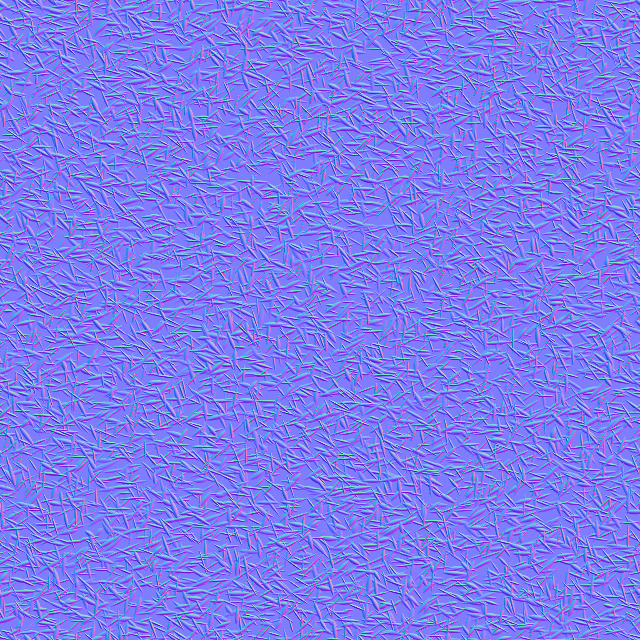
This texture map is drawn by a three.js fragment shader. Its source:

```glsl
#define GRID 40.0
#define FIBRES_PER_CELL 5
#define HALF_LENGTH_MIN 0.010
#define HALF_LENGTH_MAX 0.023
#define HALF_WIDTH_MIN 0.0013
#define HALF_WIDTH_MAX 0.0041
#define PEAK_HEIGHT 0.0021
#define HORIZONTAL_BIAS 0.22
#define SAMPLE_STEP 0.0008

varying vec2 vUv;

const float PI = 3.14159;

vec4 hash4(vec3 p) {
  vec4 q = fract(p.xyzx * vec4(0.1031, 0.1030, 0.0973, 0.1099));
  q += dot(q, q.wzxy + 33.33);
  return fract((q.xxyz + q.yzzw) * q.zywx);
}

// Heights of one pointed, rounded fibre at four sample points
vec4 fibreHeights(vec4 px, vec4 py, vec4 shape, float lift) {
  float angle = PI * shape.x;
  angle -= HORIZONTAL_BIAS * sin(2.0 * angle);
  vec2 dir = vec2(cos(angle), sin(angle));
  float halfLength = mix(HALF_LENGTH_MIN, HALF_LENGTH_MAX, shape.y);
  float halfWidth = mix(HALF_WIDTH_MIN, HALF_WIDTH_MAX, shape.z * shape.z);
  float lean = shape.w - 0.5;

  vec4 along = (px * dir.x + py * dir.y) / halfLength;
  vec4 across = (py * dir.x - px * dir.y) / halfWidth;
  vec4 taper = max(1.0 - along * along, 0.0) * (1.0 + lean * along);
  vec4 u = across / max(taper, 0.01);
  return PEAK_HEIGHT * (0.5 + lift) * taper * max(1.0 - u * u, 0.0);
}

// Highest fibre to the right, left, top and bottom of a point
vec4 surfaceHeights(vec2 p) {
  vec4 offsetX = vec4(1.0, -1.0, 0.0, 0.0) * SAMPLE_STEP;
  vec4 offsetY = offsetX.zwxy;
  vec2 cell = floor(p * GRID);
  vec4 heights = vec4(0.0);

  for (int j = -1; j <= 1; j++) {
    for (int i = -1; i <= 1; i++) {
      vec2 id = cell + vec2(float(i), float(j));
      vec2 wrapped = mod(id, GRID);
      for (int k = 0; k < FIBRES_PER_CELL; k++) {
        vec3 key = vec3(wrapped, float(k)) + 1.0;
        vec4 place = hash4(key);
        vec4 shape = hash4(key + vec3(71.0, 37.0, 19.0));
        vec2 local = p - (id + place.xy) / GRID;
        vec4 fibre = fibreHeights(local.x + offsetX, local.y + offsetY, shape, place.z);
        heights = max(heights, fibre);
      }
    }
  }
  return heights;
}

void main() {
  // Central differences turn the heights into a tangent-space normal
  vec4 h = surfaceHeights(vUv);
  vec2 slope = vec2(h.x - h.y, h.z - h.w) / (2.0 * SAMPLE_STEP);
  vec3 normal = normalize(vec3(-slope, 1.0));
  gl_FragColor = vec4(normal * 0.5 + vec3(0.49, 0.49, 0.495), 1.0);
}
```
